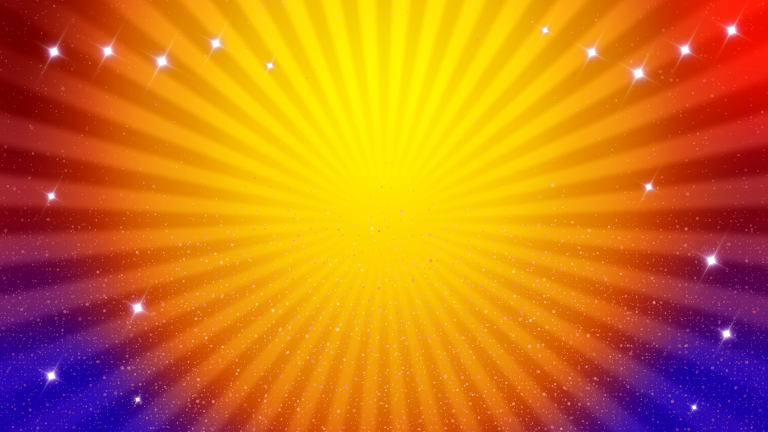
Give the GLSL for this background, as a WebGL 2 fragment shader.

```glsl
#version 300 es
precision highp float;
// Sunburst from yellow through red to blue corners, with glitter and star glints.
uniform vec2 u_resolution;
out vec4 outColor;

const float RAY_COUNT = 40.0;
const float RAY_SOFTNESS = 0.55;
const float GLITTER_CELLS = 52.0;
const float STAR_SCALE = 1.45;
const vec2 RAY_CENTER = vec2(0.0, -0.01);
const vec2 GLOW_CENTER = vec2(0.0, 0.23);
const vec2 GLOW_SCALE = vec2(0.98, 0.82);
const vec3 YELLOW = vec3(1.0, 0.93, 0.0);
const vec3 GOLD = vec3(0.99, 0.80, 0.0);
const vec3 ORANGE = vec3(0.92, 0.55, 0.02);
const vec3 RUST = vec3(0.81, 0.25, 0.03);
const vec3 DARK_RED = vec3(0.46, 0.0, 0.0);
const vec3 BRIGHT_RED = vec3(0.97, 0.08, 0.0);
const vec3 WINE = vec3(0.56, 0.08, 0.12);
const vec3 PURPLE = vec3(0.40, 0.06, 0.36);
const vec3 BLUE = vec3(0.14, 0.0, 0.68);
const vec3 RAY_INNER = vec3(0.02, 0.05, 0.01);
const vec3 RAY_OUTER = vec3(0.08, 0.07, 0.06);
const vec3 GLITTER_PINK = vec3(1.0, 0.45, 0.60);
const vec3 GLITTER_CREAM = vec3(1.0, 0.93, 0.65);
const vec3 HALO = vec3(0.85, 0.55, 1.0);

vec3 hash3(vec2 cell) {
  vec3 q = fract(cell.xyx * vec3(0.1031, 0.1030, 0.0973));
  q += dot(q, q.yxz + 33.33);
  return fract((q.xxy + q.yzz) * q.zyx);
}

// Edge colours run down the sides; the warm glow covers them near the middle.
vec3 background(vec2 p) {
  vec3 topEdge = mix(DARK_RED, BRIGHT_RED, smoothstep(-0.6, 0.7, p.x));
  vec3 edge = mix(BLUE, PURPLE, smoothstep(-0.38, -0.18, p.y));
  edge = mix(edge, WINE, smoothstep(-0.18, 0.02, p.y));
  edge = mix(edge, topEdge, smoothstep(0.02, 0.42, p.y));
  float d = length((p - GLOW_CENTER) * GLOW_SCALE);
  vec3 color = mix(YELLOW, GOLD, smoothstep(0.05, 0.34, d));
  color = mix(color, ORANGE, smoothstep(0.28, 0.53, d));
  color = mix(color, RUST, smoothstep(0.48, 0.71, d));
  return mix(color, edge, smoothstep(0.60, 0.86, d));
}

// Signed light and dark wedges that melt into the centre.
float rays(vec2 p) {
  vec2 q = p - RAY_CENTER;
  float r = length(q);
  float soft = RAY_SOFTNESS + RAY_COUNT / (u_resolution.y * max(r, 0.02));
  float wave = smoothstep(-soft, soft, -cos(RAY_COUNT * atan(q.y, q.x)));
  return (2.0 * wave - 1.0) * smoothstep(0.02, 0.5, r);
}

// One jittered dot per cell, kept by density: x is its strength, y its tint.
vec2 glitter(vec2 p, float cells, float density) {
  vec2 cell = floor(p * cells);
  vec3 h = hash3(cell + cells);
  vec3 k = hash3(cell + 71.0);
  float radius = mix(0.07, 0.2, h.z * h.z);
  float blur = 0.6 * cells / u_resolution.y;
  float d = length(fract(p * cells) - 0.25 - 0.5 * h.xy);
  float spot = 1.0 - smoothstep(radius - blur, radius + blur, d);
  return vec2(spot * step(k.x, density) * (0.4 + 0.6 * k.y), k.z);
}

// Round core and four slanted spikes in x, halo in y.
vec2 star(vec2 q, float size) {
  size *= STAR_SCALE;
  q = mat2(0.88, 0.48, -0.48, 0.88) * q / size;
  vec2 a = abs(q);
  float thin = 0.04 + 0.3 / (u_resolution.y * size);
  float spikes = exp(-a.x / thin - a.y * 1.5) + exp(-a.y / thin - a.x * 2.2);
  float r2 = dot(q, q);
  return vec2(1.3 * exp(-r2 * 18.0) + 0.85 * spikes, 0.6 * exp(-r2 * 4.0));
}

// Wavy rows of stars across the top and bowed columns down both sides.
vec2 allStars(vec2 p) {
  vec2 light = vec2(0.0);
  for (int n = 0; n < 5; n++) {
    float i = float(n);
    float size = 0.015 + 0.015 * sin(min(i, 3.0) * 0.75);
    light += star(p - vec2(-0.264 - 0.125 * i, 0.375 - 0.027 * cos(2.7 * i)), size);
    light += star(p - vec2(0.373 + 0.108 * i, 0.38 + 0.05 * cos(1.6 * i)), size);
  }
  for (int n = 0; n < 4; n++) {
    float i = float(n);
    float size = 0.018 + 0.010 * sin(1.3 * i);
    vec2 left = vec2(-0.67 - 0.1 * cos(3.1416 * i), 0.046 - i * (0.31 - 0.051 * i));
    vec2 right = vec2(0.613 + i * (0.2 - 0.055 * i), 0.067 - 0.17 * i);
    light += star(p - left, size) + star(p - right, size);
  }
  return light;
}

void main() {
  vec2 p = (gl_FragCoord.xy - 0.5 * u_resolution) / u_resolution.y;
  float outer = smoothstep(0.3, 0.9, length(p));
  float corner = smoothstep(0.55, 0.95, length(p)) * smoothstep(0.1, 0.4, abs(p.y));
  vec3 color = background(p);
  color += rays(p) * mix(RAY_INNER, RAY_OUTER, outer) * (1.0 - 0.6 * corner);

  // Glitter, densest in the lower half
  float density = 0.12 * outer + 0.42 * smoothstep(0.14, -0.25, p.y);
  for (int layer = 0; layer < 3; layer++) {
    float n = float(layer);
    vec2 g = glitter(p + 3.0 + 0.37 * n, GLITTER_CELLS + 27.0 * n, density);
    vec3 tint = mix(GLITTER_PINK, GLITTER_CREAM, g.y * (1.0 - 0.6 * outer));
    color = mix(color, tint, g.x * mix(0.85, 0.4, outer));
  }

  vec2 light = allStars(p);
  color = mix(color, HALO, min(light.y, 0.8));
  color = mix(color, vec3(1.0), min(light.x, 1.0));
  outColor = vec4(clamp(color, 0.0, 1.0), 1.0);
}
```
